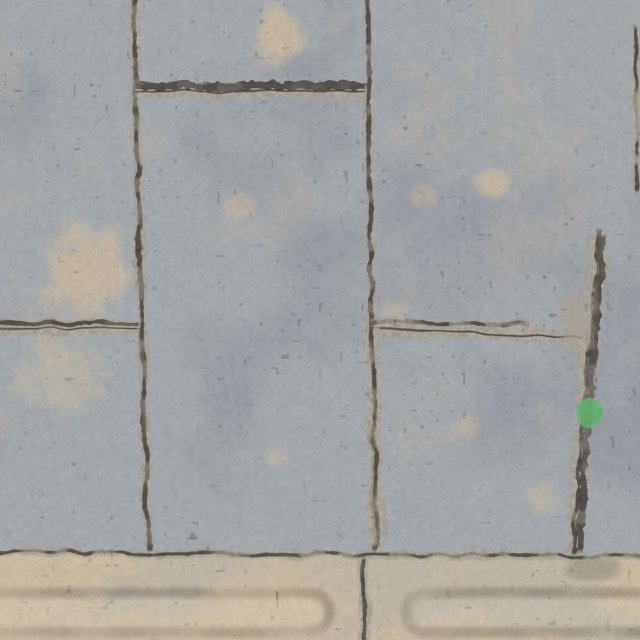
Give the GLSL for this texture, as a Shadertoy shader.

```glsl
const vec3 SLATE = vec3(0.638, 0.658, 0.675);
const vec3 SLATE_DARK = vec3(0.585, 0.600, 0.625);
const vec3 SLATE_WARM = vec3(0.675, 0.672, 0.655);
const vec3 KERB = vec3(0.785, 0.730, 0.625);
const vec3 KERB_GREY = vec3(0.735, 0.705, 0.650);
const vec3 SAND = vec3(0.655, 0.625, 0.575);
const vec3 STAIN = vec3(0.790, 0.720, 0.610);
const vec3 CRACK = vec3(0.270, 0.260, 0.245);
const vec3 PAINT = vec3(0.380, 0.690, 0.430);

float hash(vec2 p) {
    return fract(sin(dot(p, vec2(127.1, 311.7))) * 43758.5453);
}

float noise(vec2 p) {
    vec2 i = floor(p), f = fract(p);
    f = f * f * (3.0 - 2.0 * f);
    return mix(mix(hash(i), hash(i + vec2(1, 0)), f.x),
               mix(hash(i + vec2(0, 1)), hash(i + vec2(1, 1)), f.x), f.y);
}

float fbm(vec2 p) {
    float sum = 0.0, gain = 0.5;
    for (int i = 0; i < 4; i++) {
        sum += gain * noise(p);
        p = p * 2.03 + 17.3;
        gain *= 0.5;
    }
    return sum / 0.9375;
}

float band(float dist, float halfWidth, float soft) {
    return 1.0 - smoothstep(halfWidth, halfWidth + soft, abs(dist));
}

float roundBox(vec2 p, vec2 halfSize, float radius) {
    vec2 q = abs(p) - halfSize + radius;
    return length(max(q, 0.0)) + min(max(q.x, q.y), 0.0) - radius;
}

// Soft blotch with a ragged rim
float blotch(vec2 p, vec2 centre, vec2 radius) {
    float r = length((p - centre) / radius) + 0.9 * (fbm(p * 28.0) - 0.5);
    return 1.0 - smoothstep(0.45, 1.15, r);
}

// Sandy joint from a to b with a broken dark crack along it
vec3 joint(vec3 col, vec2 p, vec2 a, vec2 b, float sandWidth, float crackWidth, float wear) {
    float len = length(b - a);
    vec2 dir = (b - a) / len, q = p - a;
    float along = dot(q, dir);
    float across = dot(q, vec2(-dir.y, dir.x)) + 0.007 * (noise(p * 38.0) - 0.5);
    float ends = smoothstep(-0.006, 0.004, along) * smoothstep(-0.006, 0.004, len - along);
    float sand = band(across, sandWidth * (0.5 + 0.8 * noise(p * 24.0)), 0.005);
    float crack = band(across, crackWidth * (0.3 + noise(p * 150.0)), 0.0028);
    float gaps = mix(1.0, smoothstep(0.3, 0.65, noise(p * 52.0 + 9.0)), wear);
    col = mix(col, SAND * (0.92 + 0.16 * noise(p * 220.0)), 0.75 * ends * sand);
    return mix(col, CRACK, 0.85 * ends * crack * gaps);
}

// Point at height y on the k-th leaning column seam
vec2 seam(float k, float y) {
    float foot = 0.235 + 0.38 * k - 0.028 * k * k;
    float lean = -0.027 - 0.026 * k + 0.041 * k * k;
    return vec2(foot + lean * y, y);
}

vec3 slabs(vec2 p) {
    vec3 col = mix(SLATE, SLATE_DARK, 0.85 * smoothstep(0.48, 0.75, fbm(p * 6.0 + 3.0)));
    col = mix(col, SLATE_WARM, 0.6 * smoothstep(0.52, 0.78, fbm(p * 9.0 + 40.0)));

    // Large rust stains, then small scattered ones
    col = mix(col, STAIN, 0.75 * blotch(p, vec2(0.137, 0.575), vec2(0.075, 0.080)));
    col = mix(col, STAIN, 0.85 * blotch(p, vec2(0.437, 0.948), vec2(0.045, 0.050)));
    col = mix(col, STAIN, 0.40 * blotch(p, vec2(0.100, 0.410), vec2(0.085, 0.070)));
    col = mix(col, STAIN, 0.70 * blotch(p, vec2(0.765, 0.715), vec2(0.030, 0.030)));
    for (float i = 0.0; i < 7.0; i++) {
        vec2 spot = vec2(0.28 + 0.6 * hash(vec2(i, 2.0)), 0.2 + 0.55 * hash(vec2(i, 5.0)));
        col = mix(col, STAIN, 0.4 * blotch(p, spot, vec2(0.026, 0.020)));
    }

    // Column seams and staggered cross joints
    for (float k = 0.0; k < 3.0; k++) {
        float last = step(1.5, k), middle = k * (2.0 - k);
        float row = 0.495 + 0.37 * mod(k, 2.0);
        vec2 left = seam(k - 1.0, row), right = seam(k, row);
        col = joint(col, p, left - vec2(0.0, 0.008), right - vec2(0.0, 0.014 * last + 0.008), 0.009, 0.0, 0.0);
        right.x -= 0.10 * last;
        col = joint(col, p, left, right, 0.004, 0.0022 + 0.0045 * middle, 0.5 * last + 0.2);
        col = joint(col, p, seam(k, 0.13), seam(k, mix(1.05, 0.64, last)),
                    0.006 + 0.007 * last, 0.0028, 0.45);
    }

    // Wide worn parts: lower middle seam, shaded right seam, upper right edge
    vec2 shift = vec2(0.009, 0.0);
    col = joint(col, p, seam(1.0, 0.15) + 0.5 * shift, seam(1.0, 0.49), 0.011, 0.0022, 0.6);
    col = joint(col, p, seam(2.0, 0.14) + shift, seam(2.0, 0.63) + 0.5 * shift, 0.003, 0.0060, 0.35);
    col = joint(col, p, vec2(0.997, 0.70), vec2(0.993, 0.96), 0.007, 0.0020, 0.8);
    col = mix(col, SAND, 0.7 * blotch(p, vec2(0.903, 0.500), vec2(0.035, 0.050)));
    return col;
}

vec3 kerb(vec2 p) {
    float grey = smoothstep(0.35, 0.75, fbm(p * vec2(7.0, 16.0)) + 0.12 * step(0.57, p.x));
    vec3 col = mix(KERB, KERB_GREY, grey);
    // Raised bars either side of the kerb joint
    float bar = roundBox(vec2(abs(p.x - 0.575) - 0.56, p.y - 0.043), vec2(0.5, 0.031), 0.030);
    col *= 1.0 - 0.13 * band(bar, 0.002, 0.013) * (0.5 + noise(p * 20.0));
    col *= 1.0 + 0.03 * smoothstep(0.0, -0.02, bar);
    return joint(col, p, vec2(0.571, -0.02), vec2(0.568, 0.136), 0.008, 0.0022, 0.4);
}

void mainImage(out vec4 fragColor, in vec2 fragCoord) {
    vec2 p = fragCoord / iResolution.xy;
    float kerbTop = 0.138 - 0.008 * p.x + 0.003 * (noise(p * 45.0) - 0.5);
    vec3 col = mix(kerb(p), slabs(p), smoothstep(-0.002, 0.002, p.y - kerbTop));
    col = mix(col, SAND * 0.94, 0.8 * blotch(p, vec2(0.925, 0.112), vec2(0.045, 0.022)));
    col = joint(col, p, vec2(-0.02, 0.138), vec2(1.02, 0.130), 0.005, 0.0016, 0.65);

    // Paint dot
    float dot1 = length(p - vec2(0.922, 0.354)) + 0.005 * (noise(p * 60.0) - 0.5);
    col = mix(col, PAINT, 0.9 * (1.0 - smoothstep(0.020, 0.025, dot1)));

    // Grain and dark pits
    col += 0.045 * (fbm(p * 130.0) - 0.5) + 0.02 * (noise(p * 300.0) - 0.5);
    col *= 1.0 - 0.22 * smoothstep(0.86, 0.97, noise(p * 120.0 + 31.0)) * noise(p * 14.0);
    fragColor = vec4(clamp(col, 0.0, 1.0), 1.0);
}
```
